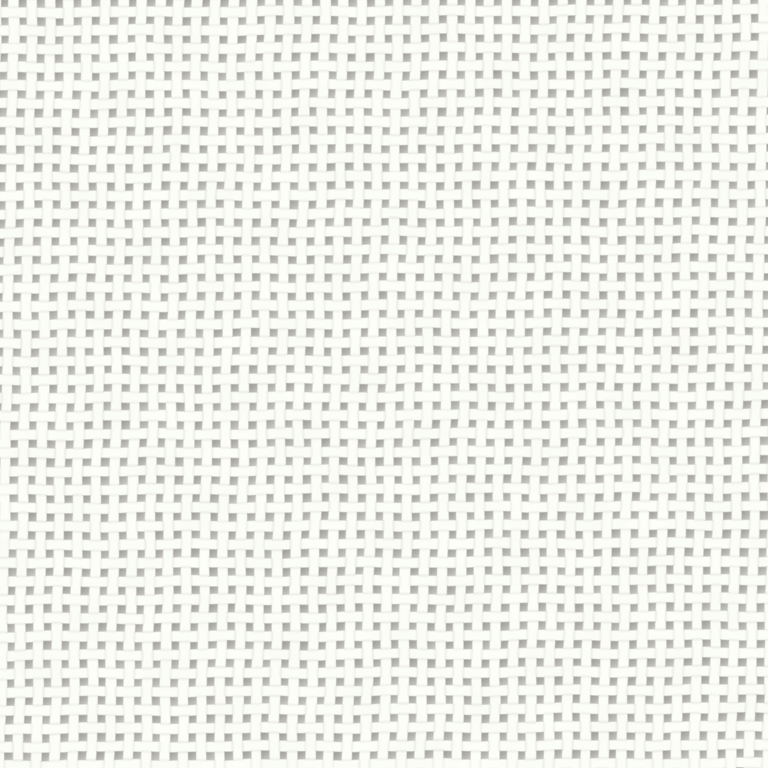
Write a WebGL 1 fragment shader that draws this texture.

```glsl
precision highp float;
// Open plain weave of off-white coated yarn with small square grey gaps.
// A slightly leaning grid places the gaps as soft boxes; checkered parity
// decides which yarn lies on top at each crossing and where its creases fall.

uniform vec2 u_resolution;

const vec2 REPEATS = vec2(42.0, 41.8);       // gaps across and down
const vec2 FIRST_GAP = vec2(0.0065, 0.996);  // centre of the top left gap
const float LEAN = 0.019;                    // sideways drift of the columns
const float RISE = 0.003;                    // upward drift of the rows
const vec2 GAP_HALF = vec2(0.215, 0.22);     // half size of a gap, in cells
const float GAP_SOFTNESS = 0.06;
const float SIZE_VARIATION = 0.025;
const float YARN_WOBBLE = 0.03;
const float CREASE_WIDTH = 0.11;
const float CREASE_STRENGTH = 0.75;

const vec3 YARN = vec3(0.985, 0.992, 0.967);
const vec3 CREASE = vec3(0.92, 0.925, 0.89);
const vec3 GAP_DARK = vec3(0.64, 0.64, 0.61);
const vec3 GAP_LIGHT = vec3(0.79, 0.79, 0.76);

float hash(vec2 cell) {
  return fract(sin(dot(cell, vec2(41.3, 289.1))) * 4375.85);
}

// Gap centres fall on whole numbers; layered sines bend the yarns a little.
vec2 weaveGrid(vec2 uv) {
  vec2 leaned = uv - FIRST_GAP + vec2(LEAN * (1.0 - uv.y), -RISE * uv.x);
  vec2 grid = leaned * REPEATS;
  vec2 wobble = sin(grid.yx * 0.73 + grid * 0.31)
              + 0.6 * sin(grid.yx * 1.9 - grid * 0.47 + 2.0);
  return grid + YARN_WOBBLE * wobble;
}

float boxDistance(vec2 p, vec2 halfSize) {
  vec2 d = abs(p) - halfSize;
  return length(max(d, 0.0)) + min(max(d.x, d.y), 0.0);
}

// Shade where the lower yarn dips below the upper one.
float creaseAmount(vec2 grid, float pixel) {
  vec2 crossing = floor(grid);
  vec2 q = abs(fract(grid) - 0.5);
  float horizontalOnTop = mod(crossing.x + crossing.y, 2.0);
  vec2 axes = mix(q, q.yx, horizontalOnTop);  // x across the upper yarn
  float offset = axes.x - 0.28;
  float width = CREASE_WIDTH + 0.5 * pixel;
  float line = 1.0 - smoothstep(0.0, width, abs(offset));
  float span = 1.0 - smoothstep(0.24, 0.34, axes.y);
  return line * span * mix(0.6, 1.0, hash(crossing + 7.0));
}

vec3 yarnColor(vec2 grid, float pixel) {
  vec3 color = mix(YARN, CREASE, CREASE_STRENGTH * creaseAmount(grid, pixel));
  float sheen = sin(grid.x * 0.9 + sin(grid.y * 0.37))
              * sin(grid.y * 1.1 + sin(grid.x * 0.23));
  return color + 0.004 * sheen;
}

// Each gap darkens toward its upper left, under the yarn's shadow.
vec3 gapColor(vec2 p, vec2 cell) {
  float light = 0.45 + dot(p, vec2(1.1, -1.5)) + 0.3 * (hash(cell) - 0.5);
  return mix(GAP_DARK, GAP_LIGHT, clamp(light, 0.0, 1.0));
}

void main() {
  vec2 uv = gl_FragCoord.xy / u_resolution;
  float pixel = REPEATS.x / min(u_resolution.x, u_resolution.y);
  vec2 grid = weaveGrid(uv);
  vec2 cell = floor(grid + 0.5);
  vec2 p = grid - cell;

  // Uneven gap sizes
  vec2 variation = vec2(hash(cell + 3.0), hash(cell + 19.0)) - 0.5;
  float dist = boxDistance(p, GAP_HALF + 2.0 * SIZE_VARIATION * variation);
  float soft = max(GAP_SOFTNESS, 0.7 * pixel);
  float gap = 1.0 - smoothstep(-soft, soft, dist);

  vec3 color = mix(yarnColor(grid, pixel), gapColor(p, cell), gap);
  gl_FragColor = vec4(color, 1.0);
}
```
